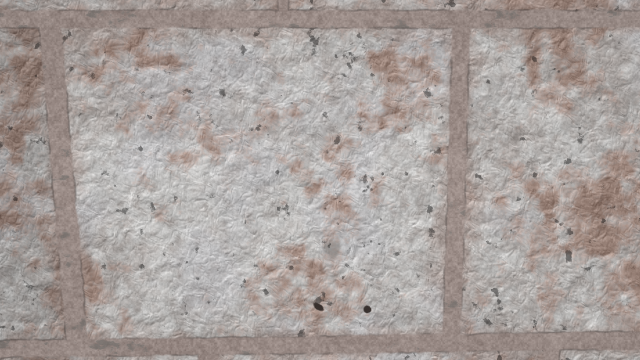
Reproduce this texture procedurally as a Shadertoy shader.

```glsl
// Rough-hewn pale limestone blocks with rust stains, set in sandy pink-grey mortar.

float hash(vec2 p) {
    vec3 q = fract(vec3(p.xyx) * 0.1031);
    q += dot(q, q.yzx + 33.33);
    return fract((q.x + q.y) * q.z);
}

float noise(vec2 p) {
    vec2 i = floor(p), f = fract(p);
    f = f * f * (3.0 - 2.0 * f);
    return mix(mix(hash(i), hash(i + vec2(1, 0)), f.x),
               mix(hash(i + vec2(0, 1)), hash(i + vec2(1, 1)), f.x), f.y);
}

float fbm(vec2 p) {
    float sum = 0.0, amp = 0.5;
    for (int i = 0; i < 5; i++) {
        sum += amp * noise(p);
        p = mat2(1.6, 1.2, -1.2, 1.6) * p + 17.3;
        amp *= 0.5;
    }
    return sum / 0.97;
}

// Chipped stone relief: warped flakes with sharp creases over lumps
float relief(vec2 p) {
    p += 0.02 * vec2(noise(p * 23.0), noise(p * 23.0 + 41.0));
    p += 0.008 * vec2(noise(p * 67.0 + 7.0), noise(p * 67.0 + 31.0));
    float h = 0.7 * fbm(p * 16.0 + 50.0), amp = 0.3, freq = 21.0;
    for (int i = 0; i < 4; i++) {
        h += amp * abs(2.0 * noise(p * freq + 9.0 * float(i)) - 1.0);
        p = mat2(0.8, 0.6, -0.6, 0.8) * p + 3.1;
        freq *= 1.8;
        amp *= 0.7;
    }
    return h;
}

void mainImage(out vec4 fragColor, in vec2 fragCoord) {
    vec2 p = fragCoord / iResolution.y;
    float px = 1.0 / iResolution.y;

    // Slightly skewed block grid; every course has its own offset and span
    float left = 0.218 - 0.085 * p.y, right = 1.253 + 0.031 * p.y;
    float bottom = 0.031 + 0.013 * p.x, top = 0.947;
    float u = (p.x - left) / (right - left);
    float v = (p.y - bottom) / (top - bottom);
    float course = floor(v);
    float offset = course < 0.0 ? 0.35 : course > 0.0 ? 0.568 : 0.0;
    float span = course < 0.0 ? 0.918 : 1.0;
    float along = (u - offset) / span;
    float dx = abs(fract(along + 0.5) - 0.5) * span * (right - left);
    float dy = abs(fract(v + 0.5) - 0.5) * (top - bottom);
    float halfWidth = course > 0.0 ? 0.013 : mix(0.03, 0.024, smoothstep(0.3, 0.7, u));
    float wobble = 0.004 * (noise(p * 14.0) - 0.5) + 0.004 * (noise(p * 60.0) - 0.5);
    float joint = min(dx - halfWidth, dy - 0.0235) + wobble;
    float block = floor(along) + 7.0 * course;

    // Stone body: pale tones, finely mottled, with cool patches
    float broad = fbm(p * 4.0 + block * 5.7);
    float fine = fbm(p * 42.0);
    float grain = noise(p * 150.0) + noise(p * 260.0 + 5.0) - 1.0;
    vec3 stone = mix(vec3(0.65, 0.625, 0.612), vec3(0.765, 0.762, 0.757),
                     smoothstep(0.25, 0.7, broad * 0.45 + fine * 0.55));
    stone = mix(stone, vec3(0.73, 0.73, 0.75), 0.4 * smoothstep(0.5, 0.72, fbm(p * 5.0 + 80.0)));

    // Pink and rust stains broken up by the grain, stronger on the outer blocks
    float outer = smoothstep(0.97, 1.03, u) + smoothstep(0.03, -0.03, u);
    float stain = fbm(p * vec2(4.5, 5.0) + 23.0) * 0.5 + fbm(p * 23.0 + 6.0) * 0.5;
    stain += 0.04 * outer + 0.03 * smoothstep(0.4, 0.9, p.y) + 0.05 * grain;
    stone = mix(stone, vec3(0.68, 0.60, 0.57), 0.7 * smoothstep(0.5, 0.63, stain));
    stone = mix(stone, vec3(0.56, 0.45, 0.40), 0.6 * smoothstep(0.6, 0.7, stain));
    float smear = smoothstep(0.06, 0.0, joint + 0.12 * (fbm(p * 18.0) - 0.4));
    stone = mix(stone, vec3(0.63, 0.565, 0.54), 0.6 * smear);
    stone *= 1.0 - 0.09 * smoothstep(0.03, -0.03, u);

    // Light from the upper left on the relief, dark in the creases
    float h = relief(p);
    float slope = h - relief(p + vec2(-0.002, 0.004));
    stone += clamp(0.55 * slope, -0.2, 0.13) + 0.13 * (h - 0.72);
    stone += 0.06 * grain;

    // Rare small pits and one grey blot
    float blot = length(p - vec2(0.926, 0.312)) + 0.03 * (fine - 0.5);
    stone = mix(stone, vec3(0.50, 0.49, 0.48), 0.55 * smoothstep(0.032, 0.014, blot));
    float pit = fbm(p * 31.0 + 130.0);
    stone *= 1.0 - 0.4 * smoothstep(0.72, 0.82, pit);

    // Pair of deep holes near the foot of the central block
    for (int i = 0; i < 2; i++) {
        float k = float(i);
        vec2 d = p - vec2(0.884 + 0.137 * k, 0.149 - 0.009 * k);
        d.y += 0.55 * d.x * (1.0 - k);
        float hole = length(d * vec2(0.55 + 0.45 * k, 1.0)) + 0.012 * (fine - 0.5);
        stone = mix(stone, vec3(0.17, 0.14, 0.13), 0.9 * smoothstep(0.012, 0.006, hole));
    }

    // Sandy mortar with lichen specks
    vec3 mortar = mix(vec3(0.57, 0.51, 0.49), vec3(0.65, 0.595, 0.575), fbm(p * 9.0 + 60.0));
    mortar += 0.07 * grain + 0.06 * (noise(p * 90.0) - 0.5);
    float lichen = fbm(p * vec2(16.0, 26.0) + 200.0) + 0.08 * grain;
    mortar = mix(mortar, vec3(0.38, 0.38, 0.37), 0.5 * smoothstep(0.69, 0.8, lichen));

    // Join both, with a thin broken shadow beside the mortar
    vec3 color = mix(mortar, stone, smoothstep(-px, px + 0.002, joint));
    float crease = smoothstep(0.005, 0.0, abs(joint - 0.001));
    color *= 1.0 - 0.2 * crease * smoothstep(0.35, 0.75, noise(p * 22.0 + 11.0));

    // Gentle fall-off towards the corners
    vec2 c = (fragCoord / iResolution.xy - 0.5) * 2.0;
    color *= 1.02 - 0.04 * dot(c, c);
    fragColor = vec4(clamp(color, 0.0, 1.0), 1.0);
}
```
